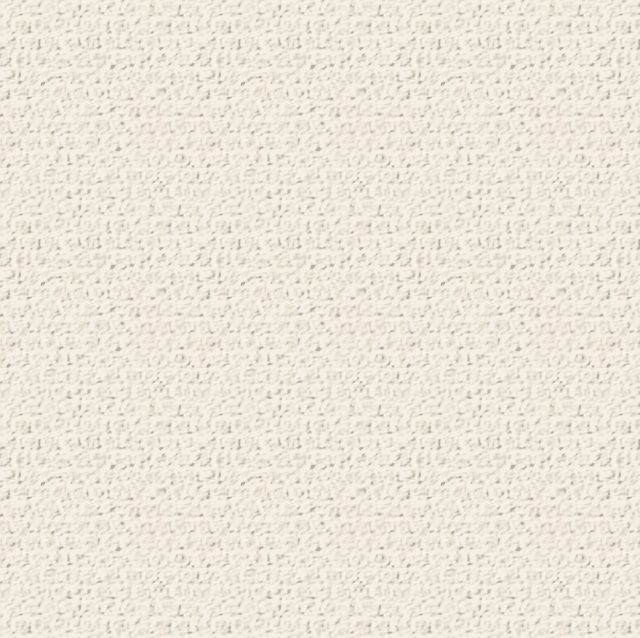
Write a Shadertoy shader that draws this texture.

```glsl
// Cream boucle weave: staggered rows of soft puffs with fuzzy yarn and small dark holes.
// A height field of jittered cells plus yarn noise is lit from the upper left;
// a block of 10 x 12 stitches repeats 3.2 times across the canvas.

const vec2 BLOCK = vec2(10.0, 12.0);        // stitches per repeating block
const float BLOCK_WIDTH = 0.3125;           // block side, in canvas widths
const vec2 TO_LIGHT = vec2(-0.09, -0.07);   // step towards the light, in stitches

const vec3 HOLE_GREY = vec3(0.70, 0.69, 0.64);
const vec3 SHADE = vec3(0.855, 0.835, 0.785);
const vec3 CREAM = vec3(0.93, 0.905, 0.85);
const vec3 HIGHLIGHT = vec3(0.96, 0.942, 0.902);

float hash(vec2 cell) {
    vec3 q = fract(vec3(cell.xyx) * vec3(0.1031, 0.1030, 0.0973));
    q += dot(q, q.yzx + 33.33);
    return fract((q.x + q.y) * q.z);
}

// Value noise that wraps with the block; scale is lattice points per stitch
float blockNoise(vec2 p, float scale, float seed) {
    vec2 period = BLOCK * scale;
    p *= scale;
    vec2 cell = floor(p);
    vec2 f = fract(p);
    f = f * f * (3.0 - 2.0 * f);
    vec2 lo = mod(cell, period) + seed;
    vec2 hi = mod(cell + 1.0, period) + seed;
    return mix(mix(hash(lo), hash(vec2(hi.x, lo.y)), f.x),
               mix(hash(vec2(lo.x, hi.y)), hash(hi), f.x), f.y);
}

// Soft slanted pit, dark in the middle
float pitShade(vec2 offset, vec2 radius, float slant) {
    offset.y += slant * offset.x;
    return 1.0 - smoothstep(0.2, 1.25, length(offset / radius));
}

// Returns distance to the nearest puff, width of the groove around it, hole darkness
vec3 stitch(vec2 p) {
    float nearest = 9.0;
    float second = 9.0;
    float hole = 0.0;
    for (int j = -1; j <= 1; j++) {
        float row = floor(p.y) + float(j);
        float shift = 0.5 * mod(row, 2.0);
        for (int i = -1; i <= 1; i++) {
            vec2 cell = vec2(floor(p.x - shift) + float(i), row);
            vec2 id = mod(cell, BLOCK);
            vec2 jitter = vec2(hash(id + 17.0), hash(id + 53.0)) - 0.5;
            vec2 offset = p - cell - vec2(0.5 + shift, 0.5) - 0.14 * jitter;
            float d = length(offset * vec2(1.1, 1.0));
            second = min(second, max(nearest, d));
            nearest = min(nearest, d);

            // Main pit at the corner, a weaker one below, a side shadow on the right
            float size = mix(0.8, 1.2, hash(id + 91.0));
            float depth = mix(0.55, 1.0, hash(id + 131.0));
            float corner = pitShade(offset - vec2(-0.45, 0.42), size * vec2(0.18, 0.14), 0.35);
            float below = pitShade(offset - vec2(0.04, 0.47), size * vec2(0.12, 0.11), 0.2);
            float side = pitShade(offset - vec2(0.44, 0.04), size * vec2(0.09, 0.3), 0.0);
            hole = max(hole, depth * corner);
            hole = max(hole, max(0.45 * below, 0.38 * side) * (1.5 - depth));
        }
    }
    return vec3(nearest, second - nearest, hole);
}

float clothHeight(vec2 p) {
    float puff = smoothstep(0.0, 0.4, stitch(p).y);
    return 0.2 * puff + 0.5 * blockNoise(p, 4.0, 7.0) + 0.3 * blockNoise(p, 7.0, 71.0);
}

vec3 clothColor(float tone) {
    vec3 color = mix(HOLE_GREY, SHADE, clamp(tone / 0.3, 0.0, 1.0));
    color = mix(color, CREAM, clamp((tone - 0.3) / 0.35, 0.0, 1.0));
    return mix(color, HIGHLIGHT, clamp((tone - 0.65) / 0.3, 0.0, 1.0));
}

void mainImage(out vec4 fragColor, in vec2 fragCoord) {
    // Stitch coordinates, rows counted from the top
    vec2 canvas = vec2(fragCoord.x, iResolution.y - fragCoord.y) / iResolution.x;
    vec2 p = canvas * BLOCK / BLOCK_WIDTH;

    // Uneven yarn tension bends the rows
    vec2 bend = vec2(blockNoise(p, 1.0, 23.0), blockNoise(p, 1.0, 41.0)) - 0.5;
    vec2 q = p + 0.14 * bend;

    // Relief, slightly flattened in a worn spot of each block
    vec2 fromSpot = mod(p - vec2(8.3, 8.0) + 0.5 * BLOCK, BLOCK) - 0.5 * BLOCK;
    float worn = exp(-dot(fromSpot, fromSpot) / 2.5);
    float contrast = (0.95 + 0.15 * blockNoise(p, 0.5, 11.0)) * (1.0 - 0.25 * worn);
    float slope = clothHeight(q) - clothHeight(q + TO_LIGHT);
    float grain = blockNoise(q, 7.0, 29.0) - 0.5;

    // Dull puff bodies, bright yarn between them, dark holes
    vec3 weave = stitch(q);
    float body = 1.0 - smoothstep(0.2, 0.48, weave.x);
    float relief = 1.75 * slope + 0.25 * grain - 0.26 * (body - 0.4) - 0.85 * weave.z;
    vec3 color = clothColor(clamp(0.76 + contrast * relief, 0.0, 1.0));

    // Faint warm tint in scattered patches
    float warmth = smoothstep(0.65, 0.95, blockNoise(p, 1.0, 83.0)) + 0.6 * worn;
    color += warmth * vec3(0.004, -0.001, -0.004);
    fragColor = vec4(color, 1.0);
}
```
